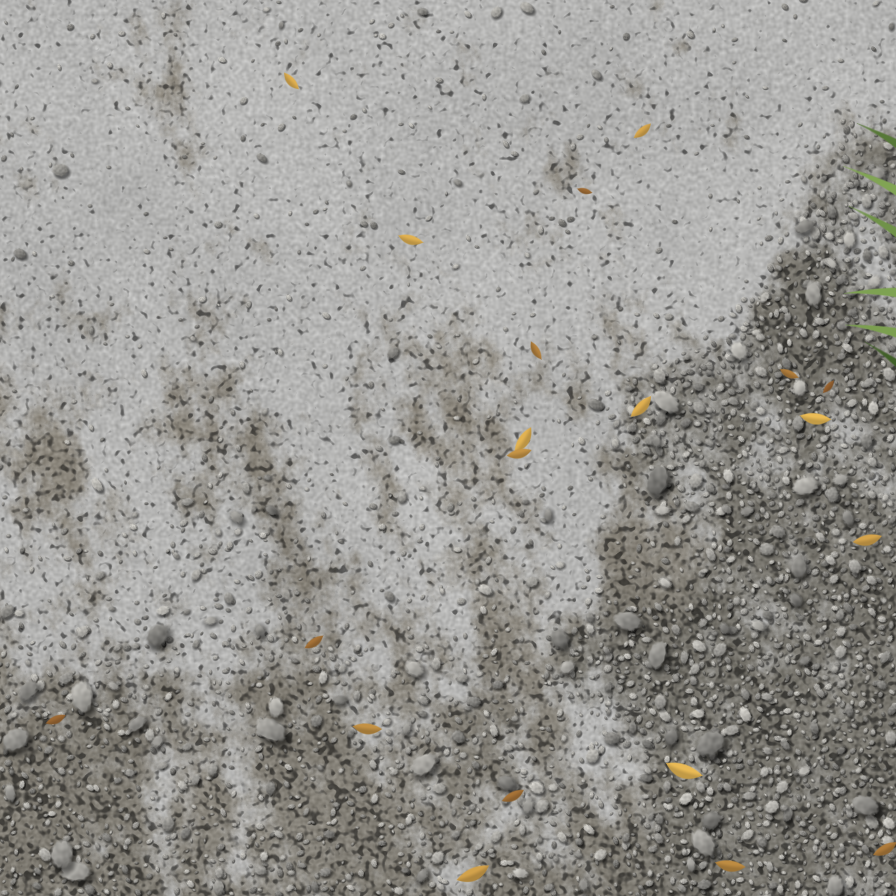
Reproduce this texture procedurally as a WebGL 1 fragment shader.

```glsl
precision highp float;
// Dusty grey ground: pale powder over brown soil, broken by dark grit, with
// gravel to the lower right, a few fallen leaves and grass at the right edge.
// Layered gradient noise forms the dust; jittered cells hold the shaded stones.
uniform vec2 u_resolution;

vec2 hash2(vec2 p) {
  p = vec2(dot(p, vec2(127.1, 311.7)), dot(p, vec2(269.5, 183.3)));
  return fract(sin(p) * 43758.5);
}

float gradientNoise(vec2 p) {
  vec2 i = floor(p), f = fract(p);
  vec2 s = f * f * f * (f * (f * 6.0 - 15.0) + 10.0);
  float a = dot(hash2(i) * 2.0 - 1.0, f);
  float b = dot(hash2(i + vec2(1, 0)) * 2.0 - 1.0, f - vec2(1, 0));
  float c = dot(hash2(i + vec2(0, 1)) * 2.0 - 1.0, f - vec2(0, 1));
  float d = dot(hash2(i + 1.0) * 2.0 - 1.0, f - 1.0);
  return mix(mix(a, b, s.x), mix(c, d, s.x), s.y);
}

float fbm(vec2 p) {
  float sum = 0.0, amp = 0.5;
  for (int i = 0; i < 6; i++) {
    sum += amp * gradientNoise(p);
    p = mat2(1.6, 1.2, -1.2, 1.6) * p + 7.3;
    amp *= 0.6;
  }
  return sum;
}

mat2 rotation(float a) {
  return mat2(cos(a), sin(a), -sin(a), cos(a));
}

// Share of loose stones: full on the right bank, thinner along the bottom
float gravelAmount(vec2 p) {
  float wobble = 0.22 * gradientNoise(p * 6.0 + 3.0);
  float bank = 0.66 + 0.26 * smoothstep(0.4, 0.85, p.y);
  float right = smoothstep(-0.06, 0.1, p.x - bank + wobble) * smoothstep(0.92, 0.8, p.y);
  float bottom = 0.5 * smoothstep(0.5, 0.05, p.y + wobble);
  return max(right, bottom);
}

// One size of stones, each with a cast shadow and light from the upper left
vec3 addStones(vec3 color, vec2 p, float cells, float density, float sparse) {
  vec2 g = p * cells;
  float blur = 0.04 + cells / u_resolution.y;
  for (int y = -1; y <= 1; y++) {
    for (int x = -1; x <= 1; x++) {
      vec2 id = floor(g) + vec2(x, y);
      vec2 h = hash2(id + cells), k = hash2(id + cells + 57.0);
      vec2 center = id + 0.5 + (h - 0.5) * 0.8;
      if (k.x > sparse + density * gravelAmount(center / cells)) continue;
      float radius = mix(0.16, 0.44, k.y * k.y);
      mat2 turn = rotation(h.x * 6.3);
      vec2 offset = g - center, stretch = vec2(1.0, 1.2 + 0.5 * h.y);
      vec2 q = turn * offset * stretch;
      vec2 shade = turn * (offset + vec2(-0.25, 0.35) * radius) * stretch;
      float lump = 0.22 * radius * gradientNoise(q * 2.5 / radius + id);
      float body = smoothstep(blur, -blur, length(q) + lump - radius);
      float shadow = smoothstep(0.18, -0.1, length(shade) - radius);
      float light = dot(offset / radius, vec2(-0.07, 0.11));
      float tone = mix(0.46, 0.74, fract(h.x * 17.0 + k.y * 5.0)) + light;
      tone += 0.12 * gradientNoise(g * 6.0);
      color *= 1.0 - 0.5 * shadow;
      color = mix(color, tone * vec3(1.0, 0.99, 0.96), body);
    }
  }
  return color;
}

// Lens-shaped leaves in yellow to rust, larger toward the viewer
vec3 addLeaves(vec3 color, vec2 p, float pixel) {
  for (int i = 0; i < 20; i++) {
    vec2 h = hash2(vec2(i, 4.0)), k = hash2(vec2(i, 9.0));
    vec2 spot = vec2(sqrt(h.x), h.y * 0.95);
    vec2 q = rotation((k.x - 0.5) * 2.2) * (p - spot);
    float size = mix(0.017, 0.009, spot.y) * (0.7 + 0.7 * k.y);
    float bend = q.y - 5.0 * q.x * q.x;
    float edge = abs(bend) - 0.36 * size * (1.0 - q.x * q.x / (size * size));
    vec3 leaf = mix(vec3(0.50, 0.32, 0.16), vec3(0.82, 0.66, 0.30), k.y);
    leaf *= 0.95 + 0.2 * smoothstep(-0.003, 0.003, bend);
    color = mix(color, leaf, smoothstep(pixel, -pixel, edge));
  }
  return color;
}

// Tapered blades reaching in from the right edge
vec3 addGrass(vec3 color, vec2 p, float pixel) {
  for (int i = 0; i < 6; i++) {
    vec2 h = hash2(vec2(i, 31.0));
    vec2 root = vec2(1.03, 0.57 + 0.05 * float(i));
    vec2 blade = vec2(-0.06 - 0.03 * h.x, mix(-0.01, 0.06, h.y));
    float t = clamp(dot(p - root, blade) / dot(blade, blade), 0.0, 1.0);
    vec2 away = p - root - blade * t - vec2(0.0, 0.012 * t * (1.0 - t));
    float edge = length(away) - 0.008 * (1.0 - t);
    vec3 green = mix(vec3(0.20, 0.32, 0.12), vec3(0.52, 0.66, 0.34), h.x);
    color = mix(color, green, smoothstep(pixel, -pixel, edge));
  }
  return color;
}

void main() {
  vec2 p = gl_FragCoord.xy / u_resolution.y;
  float pixel = 1.0 / u_resolution.y;
  float gravel = gravelAmount(p);

  // Powder thins downward, in streaks that lengthen near the viewer
  float streaks = fbm(vec2(p.x * 9.0 + p.y * 2.0, p.y * 4.5));
  float dust = 0.66 + 1.5 * streaks + 0.9 * fbm(p * 24.0) + 0.5 * (p.y - 0.5) - 0.35 * gravel;
  vec3 soil = mix(vec3(0.54, 0.52, 0.48), vec3(0.47, 0.46, 0.43), gravel);
  vec3 color = mix(soil, vec3(0.71, 0.71, 0.705), smoothstep(0.15, 0.75, dust));
  color += 0.09 * fbm(p * 5.0 + 20.0);

  // Fine grain and dark flecks
  float flecks = gradientNoise(p * 150.0) + 0.6 * gradientNoise(p * 70.0);
  color += 0.13 * gradientNoise(p * 210.0) + 0.06 * gradientNoise(p * 95.0 + 5.0);
  color *= 1.0 - 0.5 * smoothstep(0.12, 0.55, flecks + 0.35 * (0.6 - dust));

  color = addStones(color, p, 95.0, 0.8, 0.05);
  color = addStones(color, p, 52.0, 0.6, 0.02);
  color = addStones(color, p, 25.0, 0.3, 0.005);
  color = addLeaves(color, p, pixel);
  color = addGrass(color, p, pixel);
  gl_FragColor = vec4(color, 1.0);
}
```
